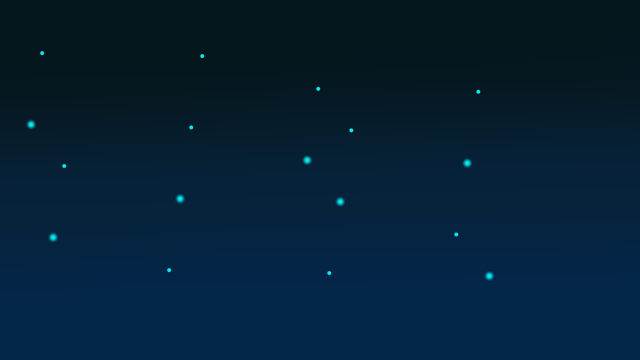
Give the GLSL for this background, as a Shadertoy shader.

```glsl
const vec3 SKY_TOP = vec3(0.021, 0.089, 0.115);
const vec3 SKY_MID = vec3(0.024, 0.135, 0.225);
const vec3 SKY_LOW = vec3(0.012, 0.150, 0.295);
const vec3 GLOW_COLOR = vec3(0.03, 0.93, 0.96);
const float SKY_TILT = 0.06;       // how far the sky bands rise to the right
const float BAND_WAVER = 0.035;    // height of the soft band distortion
const int DOT_COUNT = 17;
const float SMALL_RADIUS = 0.0075;
const float LARGE_RADIUS = 0.0165;
const vec2 FIELD_MIN = vec2(0.04, 0.20);
const vec2 FIELD_MAX = vec2(0.92, 0.91);
const vec2 SCATTER_STEP = vec2(0.7549, 0.5698);

vec2 hashGradient(vec2 cell) {
    float angle = 6.2832 * fract(sin(dot(cell, vec2(127.1, 311.7))) * 4375.85);
    return vec2(cos(angle), sin(angle));
}

float gradientNoise(vec2 p) {
    vec2 cell = floor(p);
    vec2 f = fract(p);
    vec2 fade = f * f * f * (f * (f * 6.0 - 15.0) + 10.0);
    float a = dot(hashGradient(cell), f);
    float b = dot(hashGradient(cell + vec2(1, 0)), f - vec2(1, 0));
    float c = dot(hashGradient(cell + vec2(0, 1)), f - vec2(0, 1));
    float d = dot(hashGradient(cell + vec2(1, 1)), f - vec2(1, 1));
    return mix(mix(a, b, fade.x), mix(c, d, fade.x), fade.y);
}

// Dark top fading to deep blue, along gently tilted bands
vec3 skyColor(vec2 uv) {
    float height = uv.y - SKY_TILT * (uv.x - 0.5);
    height += BAND_WAVER * gradientNoise(vec2(uv.x * 1.5, height * 7.0));
    vec3 lower = mix(SKY_LOW, SKY_MID, smoothstep(0.1, 0.5, height));
    return mix(lower, SKY_TOP, smoothstep(0.45, 0.85, height));
}

// Crisp small dot
float smallDot(float dist, float pixel) {
    float edge = max(0.0022, 0.75 * pixel);
    return 1.0 - smoothstep(SMALL_RADIUS - 2.0 * edge, SMALL_RADIUS, dist);
}

// Bright core with a soft halo
float largeDot(float dist) {
    float falloff = 1.0 - smoothstep(0.1, 1.0, dist / LARGE_RADIUS);
    return pow(falloff, 1.15);
}

void mainImage(out vec4 fragColor, in vec2 fragCoord) {
    vec2 uv = fragCoord / iResolution.xy;
    vec2 aspect = vec2(iResolution.x / iResolution.y, 1.0);
    float pixel = 1.0 / iResolution.y;
    vec3 color = skyColor(uv);

    // Evenly scattered dots, two of every five large
    for (int i = 0; i < DOT_COUNT; i++) {
        vec2 spread = fract(0.5 + float(i) * SCATTER_STEP);
        vec2 center = mix(FIELD_MIN, FIELD_MAX, spread);
        float dist = length((uv - center) * aspect);
        int slot = i % 5;
        bool isLarge = slot == 0 || slot == 2;
        float light = isLarge ? largeDot(dist) : smallDot(dist, pixel);
        color = mix(color, GLOW_COLOR, light);
    }

    fragColor = vec4(color, 1.0);
}
```
